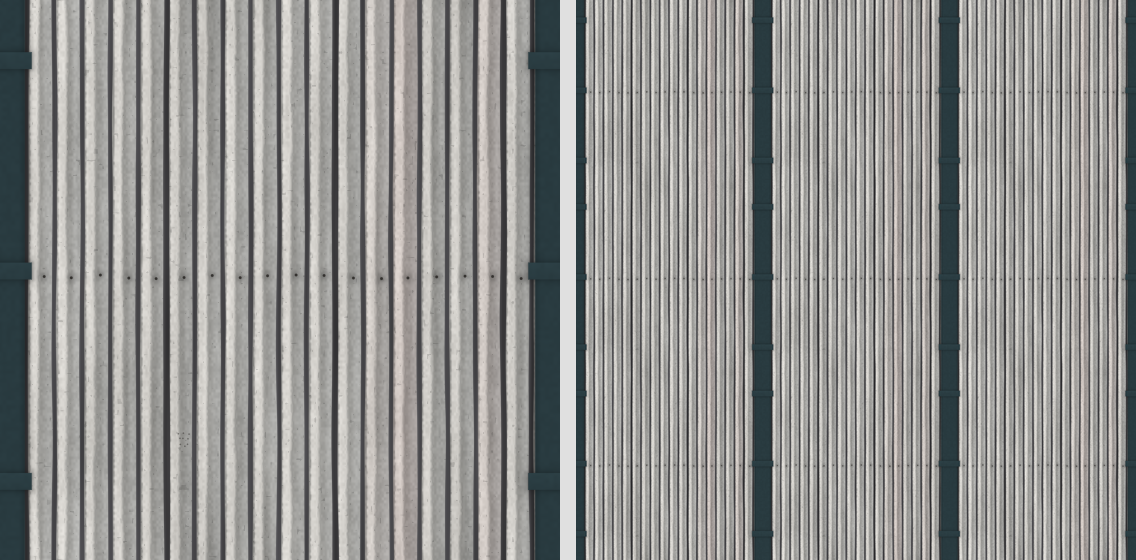
Left: one tile. Right: repeated 3 by 3.
This texture is drawn by a Shadertoy shader. Its source:

```glsl
// Corrugated grey sheet metal between two dark teal posts with straps.
// Eighteen vertical ribs share one cross-section profile; wrapping value noise
// adds grain, streaks and uneven edges, and one row of screws crosses the ribs.

const float RIBS = 18.0;
const float SHEET_LEFT = 0.0469;
const float RIB_WIDTH = 0.05013;
const float POST_WIDTH = 0.0443;
const float STRAP_REACH = 0.0566;
const float SCREW_ROW = 0.505;

const vec3 LIGHT = vec3(0.825, 0.815, 0.795);
const vec3 FACE_DARK = vec3(0.585, 0.582, 0.568);
const vec3 FACE_PALE = vec3(0.655, 0.655, 0.645);
const vec3 GROOVE = vec3(0.275, 0.272, 0.285);
const vec3 LAP = vec3(0.215, 0.212, 0.22);
const vec3 POST = vec3(0.16, 0.23, 0.25);
const vec3 SCREW = vec3(0.17, 0.16, 0.15);

float hash(vec2 p) {
    vec3 q = fract(vec3(p.xyx) * 0.1031);
    q += dot(q, q.yzx + 33.33);
    return fract((q.x + q.y) * q.z);
}

// Value noise that repeats after a whole number of cells.
float wrapNoise(vec2 p, vec2 period) {
    vec2 cell = floor(p), f = fract(p);
    f = f * f * (3.0 - 2.0 * f);
    vec2 a = mod(cell, period), b = mod(cell + 1.0, period);
    return mix(mix(hash(a), hash(vec2(b.x, a.y)), f.x),
               mix(hash(vec2(a.x, b.y)), hash(b), f.x), f.y);
}

float tileNoise(vec2 uv, vec2 cells) {
    return wrapNoise(uv * cells, cells);
}

// Slow sideways drift along one rib or groove, from -0.5 to 0.5.
float drift(float id, float y, float cells) {
    return wrapNoise(vec2(id, y * cells), vec2(64.0, cells)) - 0.5;
}

float disc(vec2 p, float radius, float aa) {
    return 1.0 - smoothstep(radius - aa, radius + aa, length(p));
}

// Cross-section of the ribs: highlight, flat face and dark groove.
vec3 ribColor(vec2 uv, float across, float aa) {
    float rib = floor(across), t = across - rib;
    float grain = tileNoise(uv, vec2(256.0, 192.0)) - 0.5;
    float mottling = tileNoise(uv, vec2(72.0, 24.0)) - 0.5;
    float streak = tileNoise(uv, vec2(150.0, 5.0)) - 0.5;

    vec3 color = mix(FACE_DARK, FACE_PALE, smoothstep(0.52, 0.82, t));
    float ragged = t + 0.07 * grain + 0.05 * mottling + 0.05 * drift(rib, uv.y, 12.0);
    float lit = smoothstep(0.09, 0.18, t + 0.03 * grain)
              * (1.0 - smoothstep(0.36, 0.51, ragged));
    color = mix(color, LIGHT, lit);
    color += 0.065 * grain + 0.04 * mottling + 0.05 * streak;
    color += 0.05 * (hash(vec2(rib, 7.0)) - 0.5) + 0.05 * drift(rib + 20.0, uv.y, 4.0);
    color += vec3(0.025, -0.005, -0.005) * smoothstep(0.8, 1.0, hash(vec2(rib, 3.0)));

    // Sparse dark pits.
    float pit = smoothstep(0.86, 0.98, tileNoise(uv, vec2(190.0, 150.0)));
    color *= 1.0 - 0.13 * pit;

    // Every sixth groove is a wider, darker sheet overlap.
    float edge = floor(across + 0.5);
    float lap = 1.0 - step(0.5, mod(edge + 1.0, 6.0));
    float offset = across - edge + 0.05 * drift(edge, uv.y, 5.0);
    float halfWidth = mix(0.082, 0.108, lap) + 0.025 * drift(edge + 30.0, uv.y, 9.0);
    float dark = 1.0 - smoothstep(halfWidth - aa, halfWidth + aa, abs(offset));
    vec3 hollow = mix(GROOVE, LAP, lap) * (1.0 + 0.25 * streak);
    hollow += 0.05 * smoothstep(0.0, 0.1, -offset);
    return mix(color, hollow, dark);
}

// Screws with faint stains, one per rib.
vec3 addScrew(vec3 color, vec2 uv, float across, float aa) {
    float rib = clamp(floor(across), 0.0, RIBS - 1.0);
    vec2 jitter = vec2(hash(vec2(rib, 11.0)), hash(vec2(rib, 17.0))) - 0.5;
    vec2 center = vec2(SHEET_LEFT + RIB_WIDTH * (rib + 0.635), SCREW_ROW);
    vec2 p = uv - center - jitter * vec2(0.004, 0.008);
    color *= 1.0 - 0.17 * exp(-dot(p, p) / 0.00008);
    return mix(color, SCREW, 0.9 * disc(p, 0.0025, aa));
}

// A small cluster of scratches on one rib.
vec3 addNicks(vec3 color, vec2 uv, float aa) {
    for (int i = 0; i < 9; i++) {
        float n = float(i);
        vec2 grid = vec2(mod(n, 3.0), floor(n / 3.0)) - 1.0;
        vec2 jitter = vec2(hash(vec2(n, 23.0)), hash(vec2(n, 29.0))) - 0.5;
        vec2 p = uv - vec2(0.328, 0.216) - grid * vec2(0.008, 0.011) - 0.005 * jitter;
        color = mix(color, SCREW, 0.5 * disc(p, 0.0013, aa));
    }
    return color;
}

// Posts meet across the side seam; straps clip over the sheet edges.
vec3 addPosts(vec3 color, vec2 uv, float aa) {
    float side = min(uv.x, 1.0 - uv.x);
    color *= mix(0.6, 1.0, smoothstep(POST_WIDTH, 0.061, side));
    vec3 paint = POST * (1.0 + 0.06 * (tileNoise(uv, vec2(128.0)) - 0.5));
    vec3 post = paint * mix(1.0, 0.86, smoothstep(0.032, POST_WIDTH, side));
    color = mix(color, post, 1.0 - smoothstep(POST_WIDTH - aa, POST_WIDTH + aa, side));
    for (int i = 0; i < 3; i++) {
        float y = uv.y - 0.1403 - 0.3757 * float(i);
        vec2 box = vec2(side - STRAP_REACH, abs(y) - 0.0151);
        float d = max(box.x, box.y);
        float shade = length(max(box + vec2(0.0, 0.002), 0.0));
        color *= 1.0 - 0.3 * exp(-shade * 170.0);
        vec3 strap = paint * (1.04 + 3.0 * y);
        color = mix(color, strap, 1.0 - smoothstep(-aa, aa, d));
    }
    return color;
}

void mainImage(out vec4 fragColor, in vec2 fragCoord) {
    vec2 uv = fragCoord / iResolution.xy;
    float aa = 0.75 / min(iResolution.x, iResolution.y);
    float across = (uv.x - SHEET_LEFT) / RIB_WIDTH;
    vec3 color = ribColor(uv, across, max(aa / RIB_WIDTH, 0.025));
    color = addScrew(color, uv, across, aa);
    color = addNicks(color, uv, aa);
    color = addPosts(color, uv, aa);
    fragColor = vec4(clamp(color, 0.0, 1.0), 1.0);
}
```
